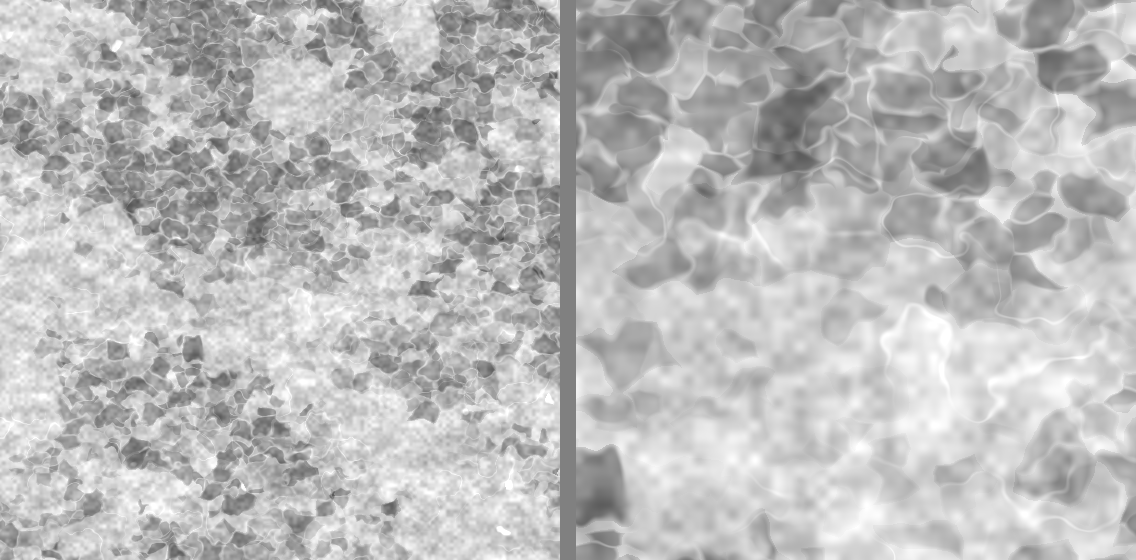
Left: the whole. Right: its middle third, enlarged.
Reproduce this texture procedurally as a Shadertoy shader.

```glsl
float hash(vec2 p) {
    return fract(sin(dot(p, vec2(127.1, 311.7))) * 43758.5453);
}

vec2 hash2(vec2 p) {
    return vec2(hash(p), hash(p + 57.3));
}

float noise(vec2 p) {
    vec2 i = floor(p), f = fract(p);
    f = f * f * (3.0 - 2.0 * f);
    float low = mix(hash(i), hash(i + vec2(1, 0)), f.x);
    float high = mix(hash(i + vec2(0, 1)), hash(i + vec2(1, 1)), f.x);
    return mix(low, high, f.y);
}

float fbm(vec2 p) {
    float sum = 0.0, amplitude = 0.5;
    for (int i = 0; i < 4; i++) {
        sum += amplitude * noise(p);
        p = mat2(0.8, 0.6, -0.6, 0.8) * p * 2.03 + 17.0;
        amplitude *= 0.5;
    }
    return sum / 0.9375;
}

// Voronoi cell: xy = cell id, z = distance to centre, w = distance to border
vec4 grainCell(vec2 p) {
    vec2 base = floor(p), id = base;
    float nearest = 8.0, second = 8.0;
    for (int y = -1; y <= 1; y++)
    for (int x = -1; x <= 1; x++) {
        vec2 cell = base + vec2(x, y);
        float d = length(cell + 0.1 + 0.8 * hash2(cell) - p);
        if (d < nearest) {
            second = nearest;
            nearest = d;
            id = cell;
        } else {
            second = min(second, d);
        }
    }
    return vec4(id, nearest, second - nearest);
}

// Diagonal bands where dark grains gather, thinning towards the bottom
float clustering(vec2 p) {
    vec2 banded = vec2(dot(p, vec2(0.85, -0.53)) * 4.0, dot(p, vec2(0.53, 0.85)) * 7.0);
    return (fbm(banded + 5.0) - 0.5) * 2.0 + (p.y - 0.5) * 0.22;
}

// Darkness of one layer of mica grains
float darkGrains(vec2 p, vec2 frequency, float seed, float bias) {
    vec4 cell = grainCell(p * frequency + seed);
    vec2 centre = (cell.xy + 0.5 - seed) / frequency;
    float chance = clustering(centre) + (hash(cell.xy + 3.7) - 0.5) * 0.75 + bias;
    float body = smoothstep(0.0, 0.28, cell.w);
    return smoothstep(-0.08, 0.5, chance) * mix(0.35, 1.0, body);
}

// Scattered pale crystals
float paleCrystals(vec2 p, float frequency, float share) {
    vec4 cell = grainCell(p * frequency + 31.0);
    return step(1.0 - share, hash(cell.xy + 9.1)) * smoothstep(0.02, 0.14, cell.w);
}

// Rare small specks
float specks(vec2 p, float frequency, float share, float seed) {
    vec4 cell = grainCell(p * frequency + seed);
    return step(1.0 - share, hash(cell.xy + 1.3)) * smoothstep(0.42, 0.2, cell.z);
}

// Thin pale seams that fade in and out
float seams(vec2 p, float frequency) {
    float ridge = abs(noise(p * frequency + 40.0) - 0.5);
    return smoothstep(0.05, 0.0, ridge) * smoothstep(0.5, 0.75, noise(p * 13.0 + 8.0));
}

float mottle(vec2 p) {
    float broad = noise(p * vec2(26.0, 34.0) + 2.0) - 0.5;
    float medium = noise(p * vec2(66.0, 82.0) + 11.0) - 0.5;
    float fine = noise(p * 150.0 + 23.0) - 0.5;
    return broad * 0.15 + medium * 0.15 + fine * 0.15;
}

void mainImage(out vec4 fragColor, in vec2 fragCoord) {
    vec2 uv = fragCoord / iResolution.y;

    // Roughen the grain outlines
    vec2 warp = vec2(noise(uv * 45.0), noise(uv * 45.0 + 71.0)) - 0.5;
    vec2 fineWarp = vec2(noise(uv * 110.0 + 7.0), noise(uv * 110.0 + 93.0)) - 0.5;
    vec2 p = uv + warp * 0.018 + fineWarp * 0.007;

    // Mineral layers
    float coarse = darkGrains(p, vec2(27.0, 36.0), 0.0, 0.0);
    float small = darkGrains(p, vec2(47.0, 62.0), 19.0, -0.03);
    float dark = max(coarse, small * 0.8);
    dark *= 1.0 - 0.85 * paleCrystals(p, 9.0, 0.13);

    // Tones
    const float quartz = 0.845;
    const float micaDepth = 0.34;
    float tone = quartz + mottle(uv) - micaDepth * dark;
    tone += 0.09 * seams(p, 30.0);
    tone -= 0.22 * specks(p, 40.0, 0.008, 5.0);
    tone += 0.2 * specks(p, 44.0, 0.008, 77.0);

    fragColor = vec4(vec3(clamp(tone, 0.0, 1.0)), 1.0);
}
```
